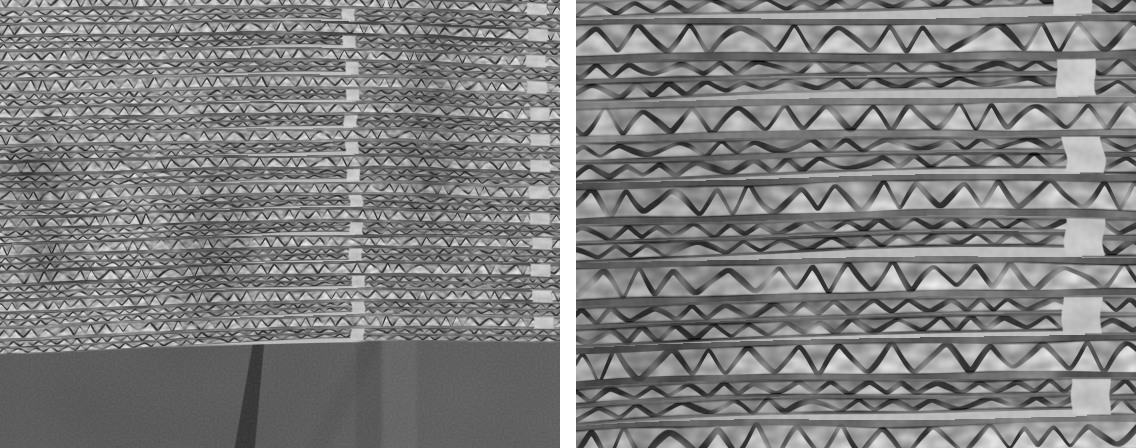
Left: the whole. Right: its middle third, enlarged.
A Shadertoy shader for this texture:

```glsl
// Stacked corrugated board seen edge-on, with two columns of gaps, above a plain grey panel.

const float TAU = 6.2832;
const float PITCH_LEFT = 0.0617;    // height of a pair of sheets at the left
const float PITCH_SHRINK = 0.0036;  // loss of that height across the canvas
const float WAVES_WIDE = 37.0;      // flutes across, tall row
const float WAVES_THIN = 42.0;      // flutes across, squeezed rows
const float SHARPNESS = 0.93;       // 0 is round, 1 is zigzag
const float FLUTE_HALF = 0.0018;
const float LINER_WIDE = 0.0046;
const float LINER_THIN = 0.0020;
const float GAP_LEFT_HALF = 0.0115;
const float GAP_RIGHT_HALF = 0.0175;
const float CELL = 0.77;
const float LINER = 0.43;
const float FLUTE = 0.20;
const float FOLD = 0.75;
const float GAP = 0.77;
const float PANEL = 0.36;
const float BAR = 0.225;

float hash(float n) { return fract(sin(n * 12.99) * 4375.85); }

vec2 gradientAt(vec2 cell) {
  float angle = TAU * fract(sin(dot(cell, vec2(12.99, 78.23))) * 4375.85);
  return vec2(cos(angle), sin(angle));
}

// Gradient noise
float noise(vec2 p) {
  vec2 i = floor(p), f = fract(p), e = vec2(1.0, 0.0);
  vec2 u = f * f * f * (f * (f * 6.0 - 15.0) + 10.0);
  float low = mix(dot(gradientAt(i), f), dot(gradientAt(i + e), f - e), u.x);
  float high = mix(dot(gradientAt(i + e.yx), f - e.yx), dot(gradientAt(i + 1.0), f - 1.0), u.x);
  return mix(low, high, u.y);
}

float noise(float x, float y) { return noise(vec2(x, y)); }

// Coverage of a region where d is negative
float fill(float d, float aa) { return 1.0 - smoothstep(-aa, aa, d); }

// Soft elliptical stain
float stain(vec2 uv, float x, float y, float w, float h) {
  vec2 q = (uv - vec2(x, y)) / vec2(w, h);
  return exp(-dot(q, q));
}

float stackBottom(float x) {
  return 0.203 + 0.032 * smoothstep(-0.25, 0.72, x) + 0.004 * smoothstep(0.0, 0.4, x)
       - 0.003 * smoothstep(0.7, 1.0, x);
}

float stackShade(vec2 uv, float aspect, float aa) {
  float x = uv.x, pitch = PITCH_LEFT - PITCH_SHRINK * x;
  float v = (uv.y - stackBottom(x)) / pitch;
  v += 0.09 * noise(x * 5.0, v * 0.7) * smoothstep(0.0, 1.0, v);
  float pairId = floor(v), f = fract(v);
  bool thin = f < 0.5;

  // Pale fold that opens toward the left column of gaps
  float gapX = 0.640 - 0.022 * (uv.y - 0.24);
  float fold = (0.03 + 0.1 * hash(pairId + 3.0)) * smoothstep(0.28, 0.6, x) * step(x, gapX);
  float row = thin ? max(f - fold, 0.0) / (0.5 - fold) * 2.0 : 1.0 + f * 2.0;
  float id = pairId * 3.0 + floor(row), t = fract(row);
  float rowHeight = pitch * (thin ? 0.25 - 0.5 * fold : 0.5);

  // Angular flute between two liners
  float waves = (thin ? WAVES_THIN : WAVES_WIDE) * (0.88 + 0.24 * hash(id));
  float phase = TAU * (x * waves + hash(id + 7.0)) + 4.5 * noise(x * 21.0, id * 7.3);
  float amplitude = rowHeight * (0.29 + 0.2 * noise(x * 33.0, id * 3.7)) / asin(SHARPNESS);
  float s = SHARPNESS * sin(phase);
  float slope = amplitude * SHARPNESS * cos(phase) / sqrt(1.0 - s * s) * TAU * waves / aspect;
  float offset = ((t - 0.5) * rowHeight - amplitude * asin(s)) / sqrt(1.0 + slope * slope);

  // Lit cells, then broken ink along the flute
  float squeeze = thin ? smoothstep(0.25, 0.5, x) : 0.0;
  float shade = CELL - 0.1 * squeeze + 0.24 * noise(x * 85.0, v * 7.0);
  shade -= 0.13 * smoothstep(-0.002, 0.002, offset);
  float wear = clamp(0.75 + 1.3 * noise(x * 75.0, id * 5.1 + t), 0.12, 1.0);
  float thickness = FLUTE_HALF * (1.0 + 0.7 * noise(x * 50.0, id * 9.7));
  shade = mix(shade, FLUTE, wear * fill(abs(offset) - thickness, aa));

  // Liners fade in and out, with a thin shadow on their edges
  float edge = min(t, 1.0 - t) * rowHeight;
  edge -= (thin ? LINER_THIN : LINER_WIDE) * (1.0 + 0.5 * noise(x * 13.0, id * 4.9));
  float tone = LINER + 0.14 * (hash(id + 11.0) - 0.5) + 0.2 * noise(x * 11.0, id * 2.3);
  float ink = clamp(0.92 + 0.8 * noise(x * 27.0, id * 6.1), 0.45, 1.0);
  shade = mix(shade, tone, ink * fill(edge, aa));
  float shadow = clamp(0.5 + 1.5 * noise(x * 23.0, id * 8.3 + step(0.5, t)), 0.0, 1.0);
  shade -= 0.2 * shadow * fill(abs(edge) - 0.0008, aa);
  if (thin) shade = mix(shade, FOLD, fill((f - fold) * pitch, aa) * smoothstep(0.3, 0.42, x));

  // Stains and uneven light over the layers
  float dark = 0.22 * stain(uv, 0.06, 0.61, 0.06, 0.07) + 0.22 * stain(uv, 0.08, 0.42, 0.05, 0.08)
             + 0.16 * stain(uv, 0.38, 0.46, 0.08, 0.17) + 0.16 * stain(uv, 0.77, 0.82, 0.06, 0.35);
  shade *= 0.98 - dark + 0.08 * noise(uv * vec2(6.0, 4.0));

  // Gaps alternate between the two columns, with ragged sides
  float jitter = 0.006 * (hash(pairId + 21.0) - 0.5) + 0.004 * noise(v * 3.0, 4.0);
  float leftGap = abs(x - gapX + jitter) - GAP_LEFT_HALF;
  float rightGap = abs(x - 0.971 + 0.019 * (uv.y - 0.24) - jitter) - GAP_RIGHT_HALF;
  float ends = (abs(fract(f * 2.0) - 0.5) - 0.46) * 0.5 * pitch;
  float gap = max((thin ? leftGap : rightGap) * aspect, ends);
  return mix(shade, GAP + 0.1 * noise(x * 40.0, v * 4.0), fill(gap, aa * 1.4));
}

float panelShade(vec2 uv, float aspect, float aa) {
  float shade = PANEL + 0.02 * noise(uv * 6.0) + 0.02 * smoothstep(0.4, 0.8, uv.x);
  // Faint upright bands and a slanted crease
  shade -= 0.025 * fill(abs(uv.x - 0.658) - 0.022, 0.004);
  shade += 0.03 * fill(abs(uv.x - 0.714) - 0.03, 0.006);
  shade -= 0.02 * fill(abs(uv.x - 0.566 - 0.42 * uv.y) - 0.02, 0.015);
  // Leaning dark bar, wider at the foot
  float bar = abs(uv.x - 0.437 - 0.105 * uv.y) - 0.018 + 0.034 * uv.y;
  return mix(shade, BAR, fill(bar * aspect, aa * 1.3));
}

void mainImage(out vec4 fragColor, in vec2 fragCoord) {
  vec2 uv = fragCoord / iResolution.xy;
  float aspect = iResolution.x / iResolution.y, aa = 0.8 / iResolution.y;
  float above = uv.y - stackBottom(uv.x);
  float shade = mix(stackShade(uv, aspect, aa), panelShade(uv, aspect, aa), fill(above, aa));
  // Pale lip under the lowest sheet, then fine grain
  float lip = smoothstep(0.25, 0.5, uv.x) * (1.0 - smoothstep(0.63, 0.66, uv.x));
  shade = mix(shade, FOLD, lip * fill(abs(above) - 0.0022, aa));
  shade += 0.035 * noise(uv * vec2(aspect, 1.0) * 190.0);
  fragColor = vec4(vec3(clamp(shade, 0.0, 1.0)), 1.0);
}
```
